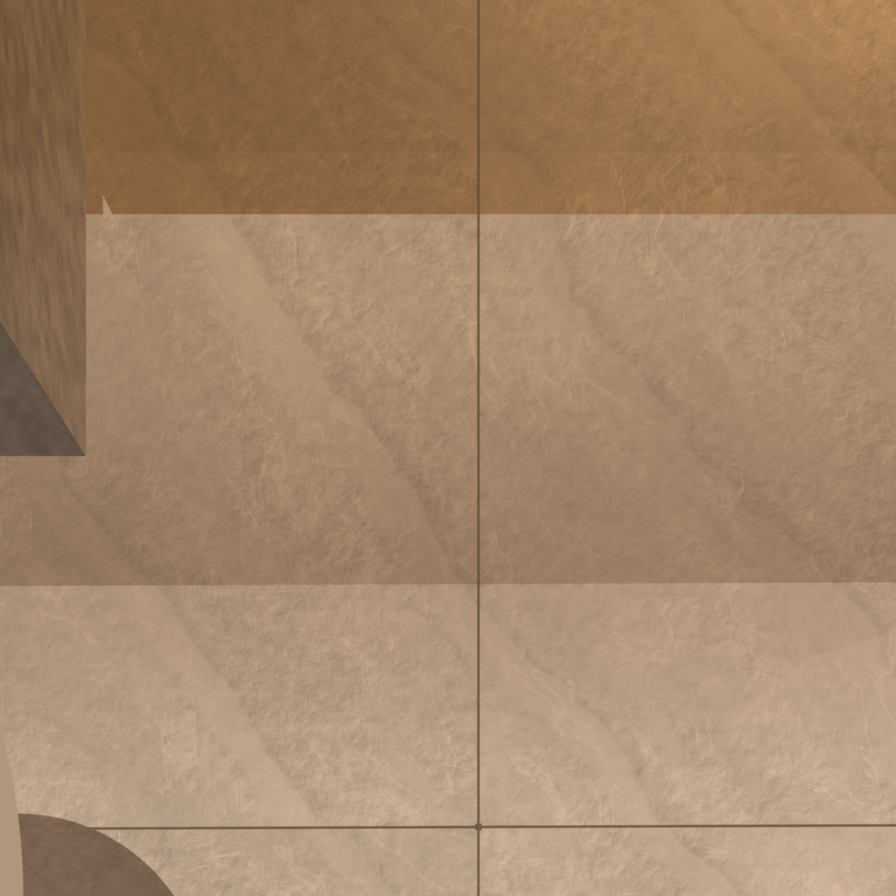
Give the GLSL for this texture, as a three.js fragment shader.

```glsl
// Large veined stone tiles with thin joints, crossed by bands of warm light and shadow.
varying vec2 vUv;

const vec2 JOINT = vec2(0.534, 0.077);   // where the joints cross
const vec2 PITCH = vec2(1.0, 1.0);       // tile size
const vec2 ACROSS = vec2(0.8, 0.6);      // directions of the veins
const vec2 ALONG = vec2(0.6, -0.8);
const float SOFT = 0.0012;

float hash(vec2 p) {
  p = fract(p * vec2(123.34, 456.21));
  p += dot(p, p + 45.32);
  return fract(p.x * p.y);
}

float noise(vec2 p) {
  vec2 i = floor(p), f = fract(p);
  f = f * f * (3.0 - 2.0 * f);
  return mix(mix(hash(i), hash(i + vec2(1.0, 0.0)), f.x),
             mix(hash(i + vec2(0.0, 1.0)), hash(i + 1.0), f.x), f.y);
}

float fbm(vec2 p) {
  float sum = 0.0, amp = 0.5;
  for (int i = 0; i < 4; i++) {
    sum += amp * noise(p);
    p = p * 2.03 + 7.1;
    amp *= 0.5;
  }
  return sum;
}

// 0 below the edge, 1 above it
float past(float edge, float v) { return smoothstep(edge - SOFT, edge + SOFT, v); }

// 1 on the middle contour of a noise value, fading over a width
float ridge(float v, float width) { return 1.0 - smoothstep(0.0, width, abs(v - 0.47)); }

// Vein coordinates, gently bent, with a fine ragged edge
vec2 veinSpace(vec2 p, float seed) {
  vec2 bend = vec2(noise(p * 6.0 + seed), noise(p * 6.0 + seed + 17.0)) - 0.5;
  vec2 rag = vec2(noise(p * 30.0 + seed), noise(p * 30.0 + seed + 9.0)) - 0.5;
  return vec2(dot(p, ACROSS), dot(p, ALONG)) + 0.06 * bend + 0.015 * rag;
}

// Signed distance from the middle of the nearest smooth stratum
float strataOffset(vec2 q) { return (fract((q.x - 0.62) / 0.3 + 0.5) - 0.5) * 0.3; }

float strata(vec2 q) { return 1.0 - smoothstep(0.018, 0.026, abs(strataOffset(q))); }

// Where the stone is crumbled
float roughness(vec2 q, float seed) {
  float patches = smoothstep(0.34, 0.6, fbm(q * vec2(15.0, 5.0) + seed + 5.0));
  return mix(0.6, 1.0, patches) * (1.0 - 0.5 * strata(q));
}

// Short broken veins
float veins(vec2 q, float seed) {
  float gaps = smoothstep(0.45, 0.65, noise(q * vec2(34.0, 18.0) + seed));
  return gaps * ridge(fbm(q * vec2(34.0, 11.0) + seed), 0.05);
}

float stoneHeight(vec2 p, float seed) {
  vec2 q = veinSpace(p, seed);
  float grain = fbm(p * 125.0 + seed);
  float crumbs = ridge(fbm(q * vec2(88.0, 62.0) + seed), 0.16);
  return (grain + 0.3 * crumbs + 0.22 * veins(q, seed)) * roughness(q, seed);
}

// Brightness of the stone around 1, lit from the upper left
float stoneTone(vec2 p, float seed) {
  vec2 q = veinSpace(p, seed);
  float relief = stoneHeight(p, seed) - stoneHeight(p + vec2(-0.0018, 0.0018), seed);
  float mottle = fbm(q * vec2(16.0, 5.0) + seed + 31.0) - 0.47;
  float speck = fbm(p * 80.0 + seed + 3.0) - 0.47;
  float offset = strataOffset(q);
  float rim = smoothstep(0.018, 0.024, offset) * (1.0 - smoothstep(0.024, 0.045, offset));
  return 1.0 + 0.15 * relief + 0.1 * mottle + 0.15 * speck * roughness(q, seed)
       + 0.015 * strata(q) - 0.035 * rim + 0.04 * veins(q, seed);
}

// Light on the floor: amber on top, shadow in the middle, pale below
vec3 floorLight(vec2 p) {
  vec3 amber = mix(vec3(0.51, 0.37, 0.235), vec3(0.595, 0.445, 0.3), smoothstep(0.1, 0.9, p.x));
  amber += vec3(0.10, 0.08, 0.055) * smoothstep(0.8, 1.05, p.y) * smoothstep(0.25, 1.0, p.x);
  amber *= 1.0 + 0.03 * (1.0 - past(0.83, p.y));
  vec3 shade = mix(vec3(0.595, 0.485, 0.385), vec3(0.675, 0.56, 0.445), smoothstep(0.35, 0.68, p.y));
  shade *= 0.94 + 0.07 * smoothstep(0.0, 0.35, p.x);
  vec3 pale = mix(vec3(0.735, 0.64, 0.545), vec3(0.685, 0.58, 0.48), smoothstep(0.08, 0.36, p.y));
  pale *= 0.98 + 0.04 * p.x;
  pale *= 1.0 + 0.03 * past(0.0, 0.26 + 0.34 * (p.x - 0.89) - p.y) * smoothstep(0.75, 0.95, p.x);
  vec3 col = mix(pale, shade, past(0.348 + 0.004 * (p.x - 0.5), p.y));
  return mix(col, amber, past(0.761, p.y));
}

// Joint lines of the tile grid and the small knot where they cross
float joints(vec2 p) {
  p.y -= 0.004 * (p.x - JOINT.x);
  vec2 d = abs(fract((p - JOINT) / PITCH + 0.5) - 0.5) * PITCH;
  float line = 1.0 - past(0.0014, min(d.x, d.y));
  return max(line, 1.0 - past(0.0045, length(d)));
}

// Upright block at the left, with a dark underside
vec3 pillar(vec2 p) {
  float streak = fbm(vec2(p.x * 190.0 + p.y * 28.0 + noise(p * 30.0), p.y * 34.0)) - 0.47;
  vec3 side = mix(vec3(0.50, 0.40, 0.31), vec3(0.48, 0.36, 0.24), smoothstep(0.55, 0.95, p.y));
  side *= 1.0 + 0.32 * streak + 0.8 * (p.x - 0.05);
  vec3 under = vec3(0.38, 0.32, 0.27) * (1.0 + 0.3 * (fbm(p * 80.0) - 0.47));
  return mix(under, side, past(0.642, p.y + 1.58 * p.x));
}

void main() {
  vec2 p = vUv;
  float seed = 40.0 * hash(floor((p - JOINT) / PITCH) + 3.7);
  float tone = stoneTone(p, seed);
  vec3 col = floorLight(p) * tone;
  // Sliver of light at the shadow edge
  float sliver = past(0.115, p.x) * past(0.755, p.y) * past(0.0, 0.782 - p.y - 2.0 * (p.x - 0.115));
  col = mix(col, vec3(0.68, 0.56, 0.44) * tone, sliver);
  col = mix(col, vec3(0.36, 0.29, 0.21), 0.8 * joints(p));
  // Round shadowed object and pale curved edge in the lower corner
  float disc = 1.0 - past(0.211, length(p - vec2(0.02, -0.119)));
  col = mix(col, vec3(0.47, 0.38, 0.31) * tone, disc);
  float rim = past(0.0, 0.026 - 0.72 * p.y * p.y - p.x) * (1.0 - past(0.19, p.y));
  col = mix(col, vec3(0.69, 0.59, 0.49), rim);
  float block = (1.0 - past(0.096, p.x)) * past(0.491, p.y);
  gl_FragColor = vec4(mix(col, pillar(p), block), 1.0);
}
```
